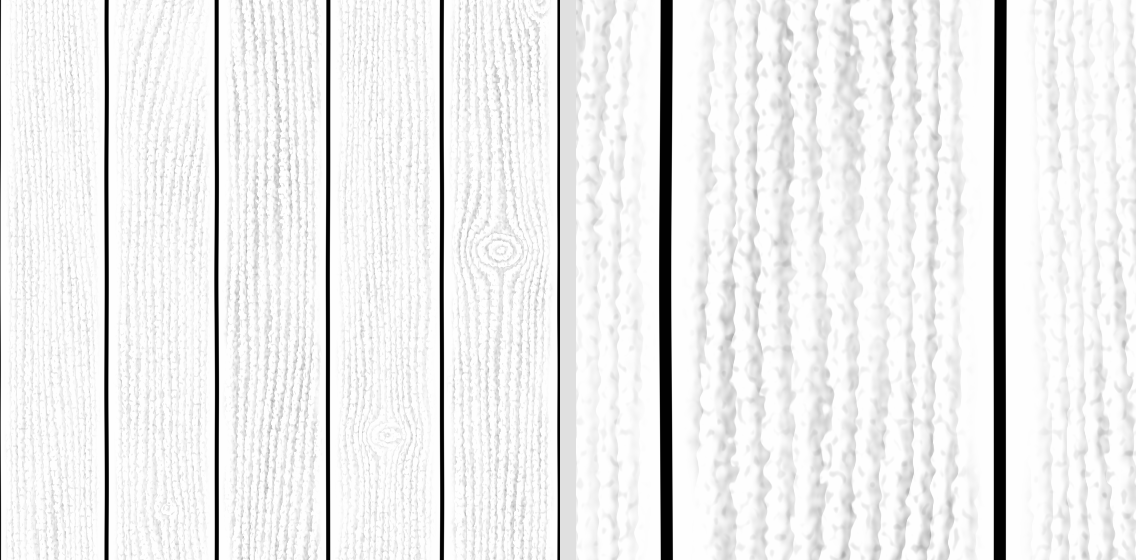
Left, the full canvas; right, a detail of the centre.
Reproduce this texture map procedurally as a WebGL 2 fragment shader.

```glsl
#version 300 es
precision highp float;
// White-painted timber boards with embossed grain, a few knots and black gaps.

#define GAP_HALF 0.0036
#define GAP_WOBBLE 0.0012
#define PAINT vec3(0.995)
#define GROOVE vec3(0.76)
#define GAP_COLOR vec3(0.005)
#define ROUGHNESS 0.32
#define FLECK_DEPTH 0.10
#define BOARDS 5
#define KNOTS 5

uniform vec2 u_resolution;
out vec4 fragColor;

// Gap centres across the canvas
const float SEAM[6] = float[6](-0.0024, 0.1905, 0.387, 0.586, 0.789, 0.999);

// Per board: line count, slant, bow, groove strength
const vec4 GRAIN[5] = vec4[5](
    vec4(15.0, 0.32, 0.10, 0.55),
    vec4(15.0, -0.15, -0.80, 0.58),
    vec4(12.0, -0.18, 0.60, 0.95),
    vec4(16.0, 0.02, 0.05, 0.62),
    vec4(14.0, -0.03, 0.15, 0.85));

// Knots: centre, radius, vertical squeeze
const vec4 KNOT[5] = vec4[5](
    vec4(0.896, 0.553, 0.040, 1.25),
    vec4(0.690, 0.223, 0.029, 1.25),
    vec4(0.372, 0.820, 0.013, 0.70),
    vec4(0.300, 0.090, 0.012, 1.10),
    vec4(0.965, 1.000, 0.032, 0.80));

vec2 hashGradient(vec2 cell) {
    vec3 h = fract(cell.xyx * vec3(0.1031, 0.1030, 0.0973));
    h += dot(h, h.yzx + 33.33);
    float angle = 6.28318 * fract((h.x + h.y) * h.z);
    return vec2(cos(angle), sin(angle));
}

float gradientNoise(vec2 p) {
    vec2 i = floor(p), f = p - i;
    vec2 s = f * f * f * (f * (f * 6.0 - 15.0) + 10.0);
    vec2 e = vec2(1.0, 0.0);
    float low = mix(dot(hashGradient(i), f),
                    dot(hashGradient(i + e), f - e), s.x);
    float high = mix(dot(hashGradient(i + e.yx), f - e.yx),
                     dot(hashGradient(i + 1.0), f - 1.0), s.x);
    return mix(low, high, s.y);
}

int boardAt(float x) {
    int board = 0;
    for (int i = 1; i < BOARDS; i++) board += int(x > SEAM[i]);
    return board;
}

// Sideways shift that parts the grain around knots and rings their insides
float knotShift(vec2 p, int board) {
    float shift = 0.0;
    for (int i = 0; i < KNOTS; i++) {
        vec4 k = KNOT[i];
        if (boardAt(k.x) != board) continue;
        vec2 d = (p - k.xy) * vec2(1.0, k.w);
        float r = length(d);
        shift += r > k.z ? -d.x * k.z * k.z / (r * r) : k.z - r - d.x;
    }
    return shift;
}

// Coverage of the black gaps
float gapMask(vec2 p) {
    float nearest = 1.0;
    for (int i = 0; i <= BOARDS; i++) {
        float wobble = GAP_WOBBLE * gradientNoise(vec2(float(i) * 7.3 + 0.5, p.y * 5.0));
        nearest = min(nearest, abs(p.x - SEAM[i] - wobble));
    }
    float soft = 0.75 / u_resolution.x;
    return 1.0 - smoothstep(GAP_HALF - soft, GAP_HALF + soft, nearest);
}

void main() {
    vec2 p = gl_FragCoord.xy / u_resolution;
    int board = boardAt(p.x);
    vec4 grain = GRAIN[board];
    float left = SEAM[board], span = SEAM[board + 1] - left;
    float across = (p.x - left) / span;
    vec2 seed = vec2(float(board) * 17.0);

    // Grain coordinate: slant, bow, slow drift and knots
    float along = p.y - 0.45;
    float u = across + knotShift(p, board) / span;
    u += (grain.y * p.y + grain.z * along * along) * mix(0.3, 1.0, across);
    u += 0.10 * gradientNoise(vec2(across * 2.5, p.y * 2.0) + seed);
    u += 0.025 * gradientNoise(vec2(across * 9.0, p.y * 7.0) + seed);
    float phase = u * grain.x;
    float blur = clamp(fwidth(phase), 0.08, 0.8);

    // Grooves: soft on the left, crisp on the right, ragged along the edge
    float ragged = gradientNoise(p * vec2(170.0, 110.0) + seed);
    float f = fract(phase + ROUGHNESS * ragged);
    float groove = smoothstep(0.35, 0.78, f) * (1.0 - smoothstep(0.94 - blur, 0.94, f));
    groove *= 1.0 - smoothstep(0.4, 0.8, blur);

    // Worn patches and fine paint flecks
    float wear = 0.75 + 0.7 * gradientNoise(vec2(u * 5.0, p.y * 5.0) + seed);
    float grit = 0.8 + 0.7 * gradientNoise(p * vec2(240.0, 150.0));
    float fleck = smoothstep(0.12, 0.5, gradientNoise(p * vec2(210.0, 160.0) + 40.0));

    // Smooth painted margins beside the gaps
    float rim = across + 0.05 * gradientNoise(vec2(p.y * 14.0, float(board) + 0.5));
    float face = smoothstep(0.06, 0.16, rim) * (1.0 - smoothstep(0.84, 0.95, rim));

    vec3 color = mix(PAINT, GROOVE, clamp(groove * wear * grit * grain.w * face, 0.0, 1.0));
    color -= FLECK_DEPTH * fleck * face * wear;
    fragColor = vec4(mix(color, GAP_COLOR, gapMask(p)), 1.0);
}
```
